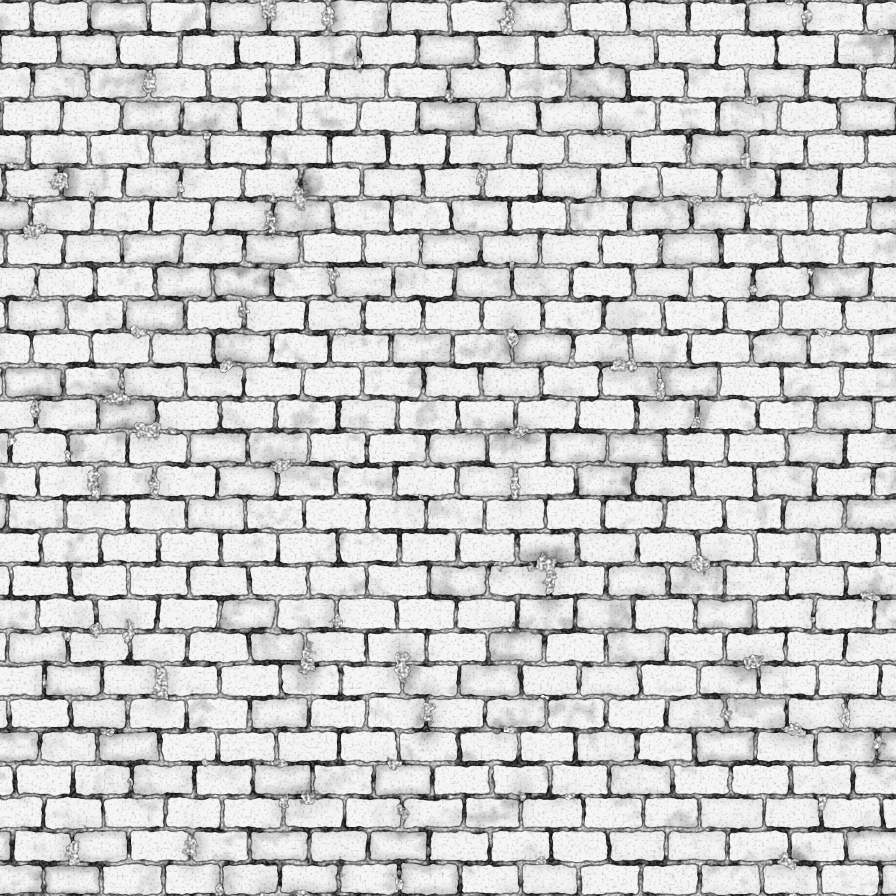
This texture map is drawn by a WebGL 2 fragment shader. Its source:

```glsl
#version 300 es
precision highp float;
// Whitewashed brick wall: 15 bricks across and 27 courses in a drifting running bond.
// Rounded boxes with ragged edges give the bricks; gradient noise gives the grain and
// joint tone, and hashed lumps of mortar spill over some joints and shade the bricks.
uniform vec2 u_resolution;
out vec4 fragColor;

// Three random values in 0..1 for an integer cell
vec3 hash3(vec2 cell, int seed) {
  uvec3 v = uvec3(ivec3(ivec2(cell), seed)) * 1664525u + 1013904223u;
  v.x += v.y * v.z; v.y += v.z * v.x; v.z += v.x * v.y;
  v ^= v >> 16u;
  v.x += v.y * v.z; v.y += v.z * v.x; v.z += v.x * v.y;
  return vec3(v >> 8u) / 16777216.0;
}

float gradientDot(vec2 corner, vec2 offset, float cells) {
  float angle = 6.2832 * hash3(mod(corner, cells), int(cells)).x;
  return dot(vec2(cos(angle), sin(angle)), offset);
}

// Gradient noise, about -1..1, tiling with the given number of cells
float noise(vec2 uv, float cells) {
  vec2 p = uv * cells, i = floor(p), f = p - i;
  vec2 u = f * f * f * (f * (f * 6.0 - 15.0) + 10.0);
  vec2 e = vec2(1.0, 0.0);
  float low = mix(gradientDot(i, f, cells), gradientDot(i + e, f - e, cells), u.x);
  float high = mix(gradientDot(i + e.yx, f - e.yx, cells), gradientDot(i + 1.0, f - 1.0, cells), u.x);
  return 1.5 * mix(low, high, u.y);
}

vec3 brickHash(vec2 cell, int seed) {
  return hash3(mod(cell, vec2(15.0, 27.0)), seed);
}

// Sideways shift of a course, in brick widths
float courseShift(float row) {
  row = mod(row, 27.0);
  return 0.5 - 0.5 * mod(row, 2.0) + 0.009 * (26.0 - row) + 0.08 * (hash3(vec2(row, 0.0), 5).x - 0.5);
}

// Position of the upright joint left of a brick, in course heights
float jointX(vec2 cell) {
  return 1.8 * (cell.x + courseShift(cell.y) + 0.06 * (brickHash(cell, 1).x - 0.5));
}

void main() {
  vec2 uv = gl_FragCoord.xy / u_resolution;
  float pixel = 27.0 / min(u_resolution.x, u_resolution.y);

  // Wall coordinates in course heights, slightly uneven
  vec2 p = uv * 27.0;
  p += 0.05 * vec2(noise(uv, 29.0), noise(uv + 0.37, 31.0));
  p += 0.025 * vec2(noise(uv, 83.0), noise(uv + 0.61, 87.0));

  // Brick that holds this point
  float row = floor(p.y);
  vec2 cell = vec2(floor(p.x / 1.8 - courseShift(row)), row);
  if (p.x < jointX(cell)) cell.x -= 1.0;
  else if (p.x >= jointX(cell + vec2(1.0, 0.0))) cell.x += 1.0;
  vec3 brick = brickHash(cell, 2);

  // Distance to the ragged brick outline, negative inside
  float left = jointX(cell), right = jointX(cell + vec2(1.0, 0.0));
  vec2 halfSize = vec2(0.5 * (right - left), 0.5) - vec2(0.05, 0.06) - 0.025 * brick.x;
  vec2 q = abs(p - vec2(0.5 * (left + right), row + 0.5)) - halfSize + 0.1;
  float d = length(max(q, 0.0)) + min(max(q.x, q.y), 0.0) - 0.1;
  d += 0.025 * noise(uv + 0.13, 97.0) + 0.02 * noise(uv + 0.29, 190.0);

  // Mortar lumps along upright and bed joints, with the shade they cast
  float lump = 9.0, shade = 0.0;
  for (int j = -1; j <= 1; j++) {
    for (int i = -1; i <= 2; i++) {
      vec2 c = cell + vec2(i, j);
      vec3 h = brickHash(c, 3);
      if (h.x > 0.26) continue;
      bool upright = h.y < 0.6;
      vec2 center = vec2(jointX(c), c.y) + (upright ? vec2(0.0, h.z) : vec2(1.8 * h.z, 0.0));
      float radius = 0.08 + 0.25 * pow(h.x / 0.26, 2.0);
      float away = length((p - center) * (upright ? vec2(1.4, 0.75) : vec2(0.7, 1.3))) - radius;
      lump = min(lump, away);
      shade = max(shade, radius * pow(smoothstep(0.8, -0.1, away), 1.5));
    }
  }
  lump += 0.15 * noise(uv + 0.4, 59.0) + 0.12 * noise(uv + 0.8, 127.0) + 0.05 * noise(uv, 233.0);

  float grain = noise(uv, 347.0);
  float grit = noise(uv + 0.53, 229.0);

  // Pale face: fine specks, smudges and darkened rims
  float smudge = smoothstep(0.1, 0.9, noise(uv + 0.2, 23.0) + 0.6 * noise(uv + 0.7, 79.0));
  float face = 0.965 - 0.11 * smoothstep(0.1, 0.8, grain) - 0.06 * smoothstep(0.15, 0.8, grit);
  face -= 0.17 * smudge * brick.y;
  face -= 0.2 * pow(brick.z, 5.0) * smoothstep(-0.3, 0.02, d + 0.12 * noise(uv, 47.0));
  face -= shade * (0.25 + brick.y * brick.y) * (1.0 + 0.3 * noise(uv + 0.9, 61.0));

  // Joints run from open and dark to packed and grainy
  float packed = smoothstep(-0.45, 0.35, noise(uv + 0.7, 43.0) + 0.5 * noise(uv + 0.1, 109.0));
  float mortar = mix(0.21, 0.74, packed) + 0.22 * grain + 0.12 * grit;
  float color = mix(face, mortar, smoothstep(-0.6 * pixel, 0.6 * pixel, d));
  color *= 1.0 - (0.43 + 0.25 * grit) * smoothstep(0.05, 0.0, abs(d - 0.015));

  // Crumbly lumps with a faint broken rim
  float crumb = 0.74 + 0.35 * grain + 0.22 * grit;
  color = mix(crumb, color, smoothstep(-pixel, pixel, lump));
  color *= 1.0 - (0.25 + 0.25 * grit) * smoothstep(0.06, 0.0, abs(lump - 0.01));

  fragColor = vec4(vec3(clamp(color, 0.08, 0.97)), 1.0);
}
```
